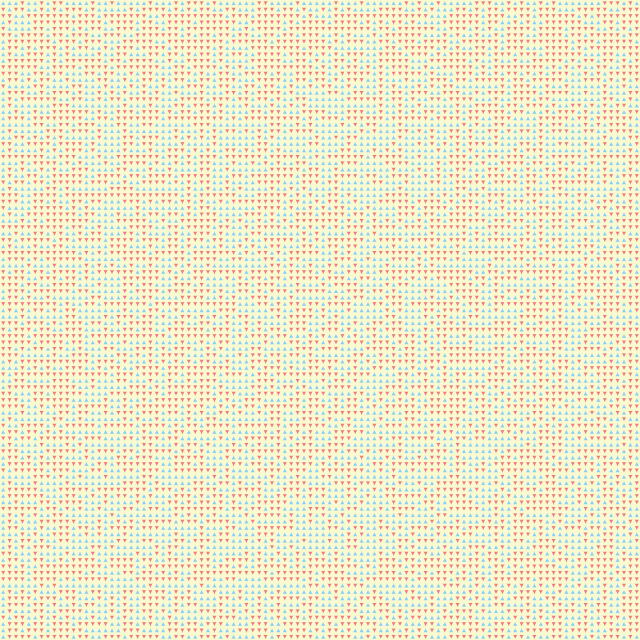
Write a WebGL 2 fragment shader that draws this pattern.

```glsl
#version 300 es
precision highp float;

uniform vec2 u_resolution;
out vec4 fragColor;

const float REPEATS = 100.0;
const vec2 TRIANGLE_SIZE = vec2(0.61, 0.58);
const float STREAK_STRENGTH = 0.5;

const vec3 CREAM = vec3(0.98, 0.98, 0.82);
const vec3 SKY_BLUE = vec3(0.53, 0.81, 0.98);
const vec3 CORAL = vec3(0.94, 0.48, 0.49);

float hash(vec2 p) {
    vec3 q = fract(p.xyx * vec3(0.1031, 0.1030, 0.0973));
    q += dot(q, q.yzx + 33.33);
    return fract((q.x + q.y) * q.z);
}

// Pixel coverage of the inside (negative) half of an edge
float edgeCoverage(float dist, float pixel) {
    return clamp(0.5 - dist / pixel, 0.0, 1.0);
}

// Upward isosceles triangle centred on the origin
float triangleCoverage(vec2 p, vec2 size, float pixel) {
    vec2 sideNormal = normalize(vec2(size.y, 0.5 * size.x));
    float side = dot(vec2(abs(p.x), p.y - 0.5 * size.y), sideNormal);
    float base = -p.y - 0.5 * size.y;
    return edgeCoverage(side, pixel) * edgeCoverage(base, pixel);
}

// Random choice per cell, biased along whole rows and columns
bool pointsDown(vec2 cell, float streaks) {
    float rowBias = hash(vec2(cell.y, 211.0)) - 0.5;
    float columnBias = hash(vec2(cell.x, 457.0)) - 0.5;
    return hash(cell + 17.0) < 0.5 + streaks * (rowBias + columnBias);
}

void main() {
    float cellsPerPixel = REPEATS / min(u_resolution.x, u_resolution.y);
    vec2 grid = gl_FragCoord.xy * cellsPerPixel;
    vec2 cell = floor(grid);
    vec2 local = fract(grid) - 0.5;

    // Coral triangles point down, blue ones point up
    bool down = pointsDown(cell, STREAK_STRENGTH);
    if (down) local.y = -local.y;
    vec3 ink = down ? CORAL : SKY_BLUE;

    float coverage = triangleCoverage(local, TRIANGLE_SIZE, cellsPerPixel);
    fragColor = vec4(mix(CREAM, ink, coverage), 1.0);
}
```
